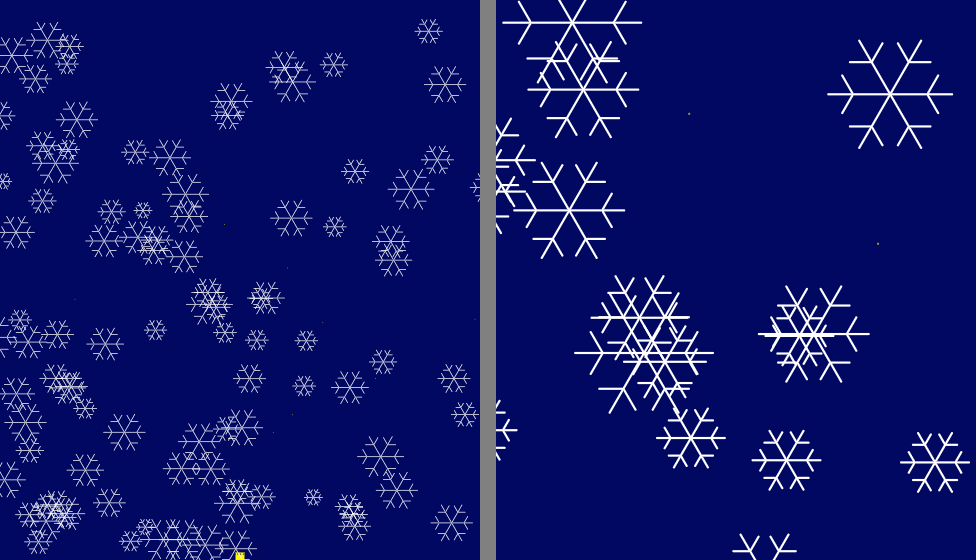
Left: the whole. Right: its middle third, enlarged.
A Shadertoy shader for this pattern:

```glsl
// Thin white six-armed snowflakes scattered over a deep blue night sky.
// Each flake is folded into one 30 degree wedge holding an arm and a twig;
// hashes scatter flakes and faint sparks, with a small yellow lamp below.

const vec3 NIGHT_BLUE = vec3(0.0, 0.03, 0.38);
const vec3 SNOW_WHITE = vec3(1.0);
const vec3 LAMP_YELLOW = vec3(1.0, 0.96, 0.05);

// Lengths are fractions of the canvas height.
const int FLAKE_COUNT = 98;
const int SPARK_COUNT = 9;
const float MIN_RADIUS = 0.016;
const float MAX_RADIUS = 0.041;
const float SIZE_STEPS = 7.0;
const float LINE_WIDTH = 0.0013;
const float TWIG_START = 0.6;     // along the arm
const float TWIG_LENGTH = 0.35;   // relative to the arm
const float LEFT_BIAS = 1.25;
const float LOW_BIAS = 1.3;
const float TOP_LIMIT = 0.95;
const float EDGE_OVERHANG = 0.02;
const vec2 LAMP_HALF_SIZE = vec2(0.008, 0.009);

uint scramble(uint n) {
    n = (n ^ 61u) ^ (n >> 16);
    n *= 9u;
    n ^= n >> 4;
    n *= 668265261u;
    return n ^ (n >> 15);
}

float hash(int index, int channel) {
    uint n = scramble(uint(index) * 31u + uint(channel) * 7919u + 17u);
    return float(scramble(n) >> 8) / 16777216.0;
}

float segmentDistance(vec2 p, vec2 a, vec2 b) {
    vec2 ab = b - a;
    return length(p - a - ab * clamp(dot(p - a, ab) / dot(ab, ab), 0.0, 1.0));
}

float boxDistance(vec2 p, vec2 halfSize) {
    vec2 q = abs(p) - halfSize;
    return length(max(q, 0.0)) + min(max(q.x, q.y), 0.0);
}

// Distance to a flake of unit radius
float flakeDistance(vec2 p) {
    const vec2 foldNormal = vec2(-0.5, 0.8660254);
    p = abs(p);
    p -= 2.0 * max(dot(p, foldNormal), 0.0) * foldNormal;
    p.y = abs(p.y);
    vec2 fork = vec2(TWIG_START, 0.0);
    vec2 twigTip = fork + TWIG_LENGTH * vec2(0.5, 0.8660254);
    float arm = segmentDistance(p, vec2(0.0), vec2(1.0, 0.0));
    return min(arm, segmentDistance(p, fork, twigTip));
}

// Coverage of a thin stroke, also when narrower than a pixel
float strokeCoverage(float dist, float pixel) {
    float edge = (0.5 * (LINE_WIDTH + pixel) - dist) / pixel;
    return clamp(edge, 0.0, min(1.0, LINE_WIDTH / pixel));
}

float fillCoverage(float dist, float pixel) {
    return clamp(0.5 - dist / pixel, 0.0, 1.0);
}

void mainImage(out vec4 fragColor, in vec2 fragCoord) {
    float pixel = 1.0 / iResolution.y;
    float aspect = iResolution.x * pixel;
    vec2 uv = fragCoord * pixel;
    vec3 color = NIGHT_BLUE;

    // Faint sparks
    for (int i = 0; i < SPARK_COUNT; i++) {
        vec2 center = vec2(hash(i, 11) * aspect, mix(0.2, 0.65, hash(i, 12)));
        float spark = strokeCoverage(length(uv - center), pixel);
        color = mix(color, LAMP_YELLOW, 0.6 * spark);
    }

    // Lamp with a few dark specks
    vec2 lampPoint = uv - vec2(0.5 * aspect, 0.5 * LAMP_HALF_SIZE.y);
    float lamp = fillCoverage(boxDistance(lampPoint, LAMP_HALF_SIZE), pixel);
    vec2 speckCell = fract(lampPoint / 0.005 + 0.3) - 0.5;
    float speck = fillCoverage((length(speckCell) - 0.2) * 0.005, pixel);
    speck *= step(0.003, lampPoint.y);
    color = mix(color, LAMP_YELLOW * (1.0 - 0.8 * speck), lamp);

    // Snowflakes, denser toward the lower left
    float clearSky = 1.0;
    for (int i = 0; i < FLAKE_COUNT; i++) {
        float x = pow(hash(i, 1), LEFT_BIAS);
        float y = pow(hash(i, 2), LOW_BIAS);
        vec2 center = vec2(mix(-EDGE_OVERHANG, aspect + EDGE_OVERHANG, x),
                           mix(EDGE_OVERHANG, TOP_LIMIT, y));
        float size = floor(pow(hash(i, 3), 0.8) * SIZE_STEPS) / (SIZE_STEPS - 1.0);
        float radius = mix(MIN_RADIUS, MAX_RADIUS, size);
        vec2 local = uv - center;
        if (length(local) > radius + LINE_WIDTH + pixel) continue;
        float dist = flakeDistance(local / radius) * radius;
        clearSky *= 1.0 - strokeCoverage(dist, pixel);
    }
    color = mix(SNOW_WHITE, color, clearSky);

    fragColor = vec4(color, 1.0);
}
```
